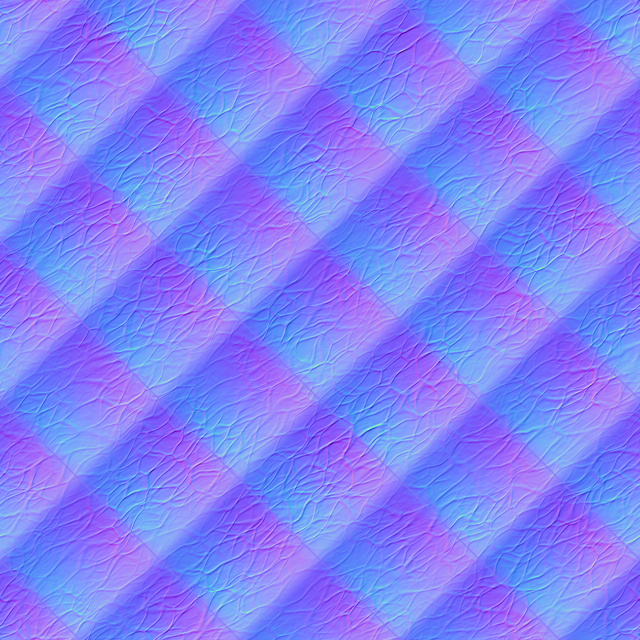
Write a three.js fragment shader that draws this texture map.

```glsl
varying vec2 vUv;

const float PI = 3.14159265;

// Wrapping at 16 keeps every layer seamless across the canvas
vec2 hash2(vec2 c) {
  c = mod(c, 16.0);
  return fract(sin(vec2(dot(c, vec2(127.1, 311.7)), dot(c, vec2(269.5, 183.3)))) * 43758.5453);
}

float noise(vec2 p) {
  vec2 i = floor(p), f = fract(p);
  f = f * f * (3.0 - 2.0 * f);
  return mix(mix(hash2(i).x, hash2(i + vec2(1, 0)).x, f.x),
             mix(hash2(i + vec2(0, 1)).x, hash2(i + vec2(1, 1)).x, f.x), f.y);
}

// Gap between the two nearest scattered points: zero along cell borders
float borderGap(vec2 p) {
  vec2 i = floor(p), f = fract(p);
  float nearest = 8.0, second = 8.0;
  for (int y = -1; y <= 1; y++) {
    for (int x = -1; x <= 1; x++) {
      vec2 o = vec2(float(x), float(y));
      float d = length(o + hash2(i + o) - f);
      second = min(second, max(nearest, d));
      nearest = min(nearest, d);
    }
  }
  return second - nearest;
}

// Leather height: three slanted crease networks, soft swells and streaky grain
float leatherHeight(vec2 p) {
  vec2 warp = vec2(noise(p * 8.0 + 3.0), noise(p * 8.0 + 9.0)) - 0.5;
  vec2 w = p + warp * 0.045 + 0.015 * noise(p * 24.0);
  float shallow = borderGap(vec2(4.0 * w.x, 8.0 * w.y - 4.0 * w.x));
  float steep = borderGap(vec2(4.0 * w.x + 4.0 * w.y, 8.0 * w.y - 8.0 * w.x) + 5.0);
  float fine = borderGap(vec2(8.0 * w.x + 4.0 * w.y, 16.0 * w.y - 8.0 * w.x) + 11.0);
  float h = -smoothstep(0.19, 0.0, shallow) * (0.4 + 0.6 * noise(p * 4.0 + 7.0));
  h -= smoothstep(0.17, 0.0, steep) * 0.85 * smoothstep(0.15, 0.7, noise(p * 4.0 + 2.0));
  h -= smoothstep(0.3, 0.0, fine) * 0.5 * noise(p * 8.0 + 5.0);
  vec2 streak = vec2(32.0 * w.x + 16.0 * w.y, 64.0 * w.y - 32.0 * w.x);
  return h + 0.5 * noise(w * 12.0) + 0.25 * noise(p * 32.0) + 0.22 * noise(streak);
}

void main() {
  vec2 p = vUv * 4.0;

  // Diagonal grid: x runs up-right, y runs down-right
  vec2 diagonal = vec2(p.x + p.y, p.x - p.y);
  vec2 cell = floor(diagonal + 0.5);
  vec2 local = diagonal - cell;
  vec2 center = mod(0.5 * vec2(cell.x + cell.y, cell.x - cell.y), 4.0);

  // Padded diamond slopes, easing off towards the seams
  float puff = 0.95 + 0.1 * hash2(center).x;
  float ease = smoothstep(0.54, 0.36, abs(local.x));
  float across = 0.13 * sin(PI * local.x) * mix(0.4, 1.0, cos(PI * local.y)) * ease;
  float along = 0.1 * sin(PI * local.y) * smoothstep(0.51, 0.43, abs(local.y));
  vec2 slope = 0.005 + puff * vec2(across + along, along - across);

  // Creases flatten towards the stretched diagonal bands
  vec2 e = vec2(0.0045, 0.0);
  vec2 rise = vec2(leatherHeight(p + e.xy) - leatherHeight(p - e.xy),
                   leatherHeight(p + e.yx) - leatherHeight(p - e.yx));
  slope += vec2(-0.21, 0.25) * rise * mix(0.5, 1.0, cos(PI * local.y));

  vec3 color = vec3(0.5 + slope, 0.5 + 0.5 * sqrt(max(0.0, 1.0 - 4.0 * dot(slope, slope))));

  // Thin stitched seams, crisp one way and faint the other
  vec2 seam = smoothstep(0.011, 0.003, 0.5 - abs(local));
  color = mix(color, vec3(0.53, 0.45, 0.95), max(0.6 * seam.x, 0.25 * seam.y));

  gl_FragColor = vec4(color, 1.0);
}
```
